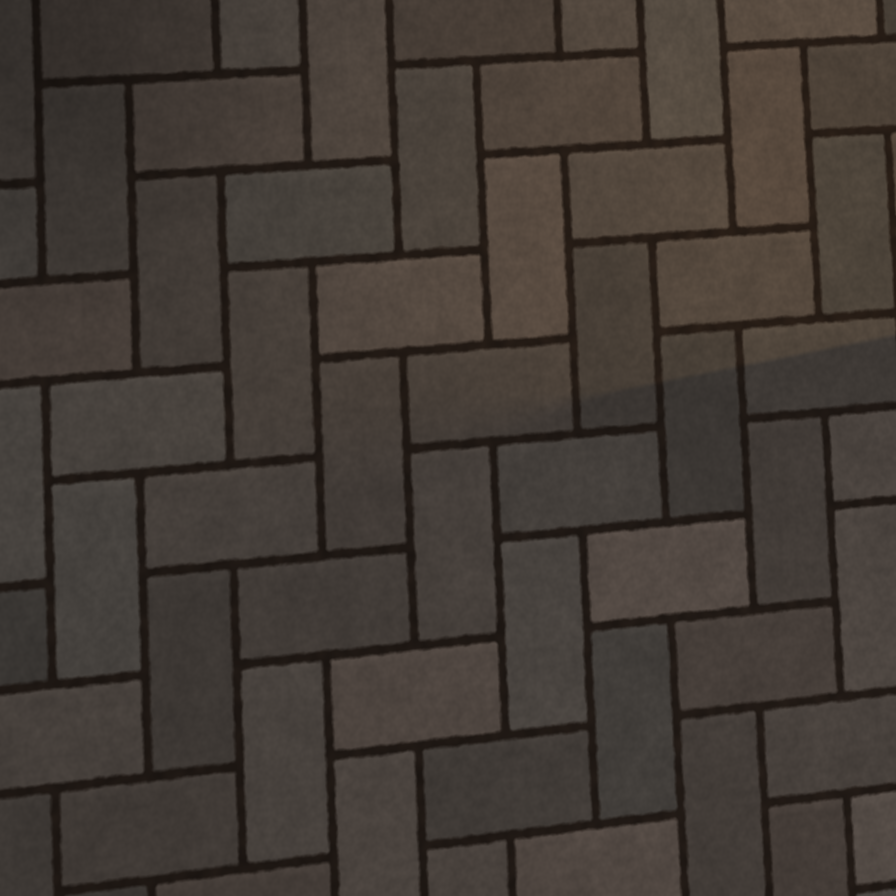
Give the GLSL for this texture, as a Shadertoy shader.

```glsl
const vec3 BRICK_COOL = vec3(0.248, 0.234, 0.220);
const vec3 BRICK_WARM = vec3(0.274, 0.242, 0.222);
const vec3 JOINT = vec3(0.115, 0.090, 0.074);
const vec3 SUN = vec3(0.33, 0.25, 0.13);

float hash(vec2 p) {
    return fract(sin(dot(p, vec2(127.1, 311.7))) * 43758.5);
}

vec2 gradient(vec2 cell) {
    float angle = 6.2832 * hash(cell);
    return vec2(cos(angle), sin(angle));
}

float gradientNoise(vec2 p) {
    vec2 i = floor(p), f = p - i;
    vec2 s = f * f * f * (f * (f * 6.0 - 15.0) + 10.0);
    vec2 e = vec2(1.0, 0.0);
    float low = mix(dot(gradient(i), f), dot(gradient(i + e), f - e), s.x);
    float high = mix(dot(gradient(i + e.yx), f - e.yx),
                     dot(gradient(i + e.xx), f - e.xx), s.x);
    return mix(low, high, s.y);
}

float fbm(vec2 p, int octaves) {
    float sum = 0.0, amplitude = 0.6;
    for (int k = 0; k < octaves; k++) {
        sum += amplitude * gradientNoise(p);
        p = p * 2.1 + 17.3;
        amplitude *= 0.6;
    }
    return sum;
}

float boxDistance(vec2 p, vec2 halfSize, float radius) {
    vec2 q = abs(p) - halfSize + radius;
    return length(max(q, 0.0)) + min(max(q.x, q.y), 0.0) - radius;
}

// Perspective from the canvas (y down) to a grid of brick widths
vec2 pavingPlane(vec2 p) {
    mat3 gridToCanvas = mat3(0.1013, -0.00466, 0.008,
                             0.0025, 0.1076, -0.0042,
                             0.1432, 0.0885, 1.0);
    vec3 q = inverse(gridToCanvas) * vec3(p, 1.0);
    return q.xy / q.z;
}

// Two by one herringbone: gives the brick's corner and its size
void herringbone(vec2 grid, out vec2 corner, out vec2 size) {
    vec2 cell = floor(grid);
    float phase = mod(cell.x - cell.y, 4.0);
    bool lying = phase < 1.5;
    size = lying ? vec2(2.0, 1.0) : vec2(1.0, 2.0);
    corner = cell;
    if (lying) corner.x -= step(0.5, phase);
    else corner.y -= step(phase, 2.5);
}

vec3 brickColour(vec2 corner, vec2 local, vec2 size) {
    vec3 colour = mix(BRICK_COOL, BRICK_WARM, hash(corner + 31.7));
    colour *= mix(0.87, 1.12, hash(corner + 5.3));
    vec2 grainSpace = local + corner * 3.7;
    colour *= 1.0 + 0.12 * fbm(grainSpace * 2.2, 3);
    colour *= 1.0 + 0.13 * fbm(grainSpace * 11.0, 2);
    // Worn upper rim catches the light
    float rim = local.y + 0.5 * size.y;
    return colour * (1.0 + 0.07 * (1.0 - smoothstep(0.04, 0.16, rim)));
}

// Warm light at the upper right, cut by a slanted shadow
vec3 lighting(vec2 p) {
    vec2 fromSun = p - vec2(0.92, 0.22);
    float glow = exp(-3.8 * dot(fromSun, fromSun));
    float beyondEdge = p.y - 0.374 - 0.2 * (1.0 - p.x);
    float blur = mix(0.07, 0.004, smoothstep(0.4, 0.7, p.x));
    float lit = 1.0 - smoothstep(-blur, blur, beyondEdge);
    vec2 fromBounce = p - vec2(0.9, 0.85);
    float bounce = 0.12 * exp(-9.0 * dot(fromBounce, fromBounce));
    float vignette = mix(0.76, 1.0, smoothstep(0.0, 0.42, length(p)));
    return (1.0 + bounce + glow * lit * SUN) * vignette;
}

void mainImage(out vec4 fragColor, in vec2 fragCoord) {
    vec2 p = fragCoord / iResolution.xy;
    p.y = 1.0 - p.y;
    vec2 grid = pavingPlane(p);

    vec2 corner, size;
    herringbone(grid, corner, size);
    vec2 local = grid - corner - 0.5 * size;

    // Uneven joints between slightly rounded bricks
    float edge = boxDistance(local, 0.5 * size - 0.047, 0.035);
    edge += 0.028 * fbm(grid * 6.0, 3);
    float softness = max(0.026, 10.0 / iResolution.y);
    float brick = 1.0 - smoothstep(-softness, softness, edge);

    vec3 joint = JOINT * (1.0 + 0.35 * fbm(grid * 5.0 + 9.0, 2));
    vec3 colour = mix(joint, brickColour(corner, local, size), brick);
    fragColor = vec4(colour * lighting(p), 1.0);
}
```
